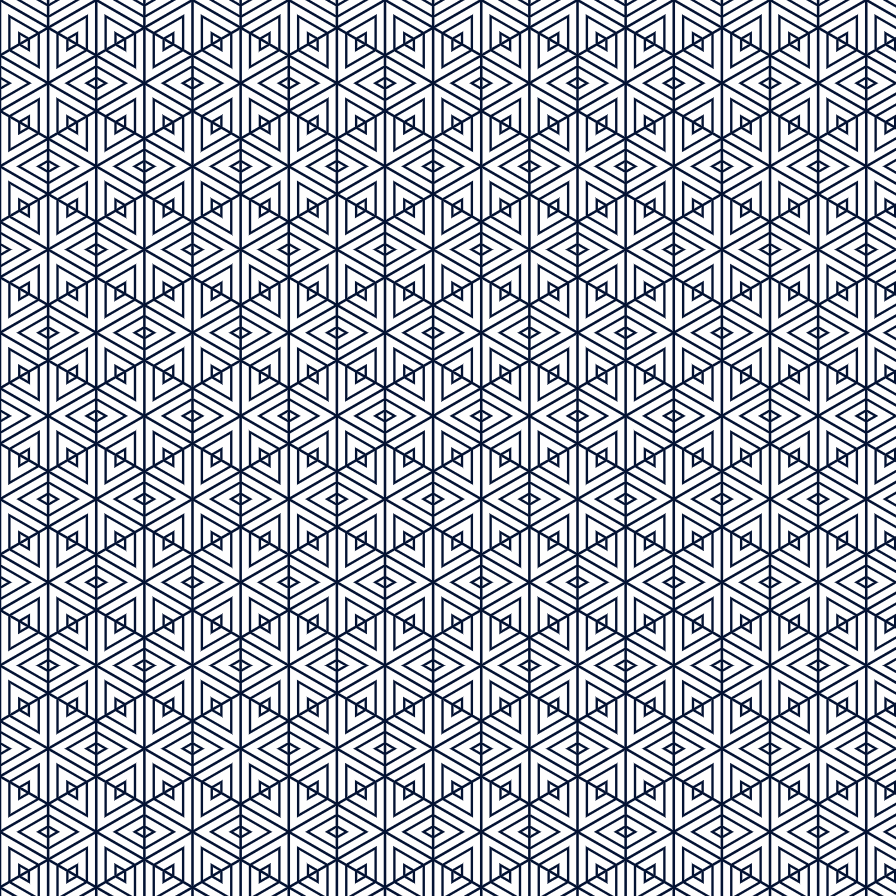
Reproduce this pattern procedurally as a WebGL 1 fragment shader.

```glsl
precision highp float;

// Navy line lattice of rhombi in three orientations that meet in six-pointed stars.
// Each rhombus holds two concentric outlines and its short diagonal. The nearest
// rhombus is found by testing one staggered grid, turned by 60 degrees at a time.

uniform vec2 u_resolution;

const float COLUMNS = 9.309;        // stars across the canvas
const float ROWS = 10.771;          // star rows down the canvas
const float GRID_WIDTH = 0.0265;    // line widths, in star spacings
const float RING_WIDTH = 0.0245;
const float OUTER_INSET = 0.0975;   // inset of each outline from the rhombus edge
const float INNER_INSET = 0.2;
const vec3 PAPER = vec3(0.995);
const vec3 INK = vec3(0.01, 0.07, 0.20);

const float ROW_HEIGHT = 0.8660254; // height of an equilateral triangle
const float IN_RADIUS = 0.25;       // rhombus centre to edge

// Position relative to the nearest horizontal rhombus, on staggered rows.
vec2 rhombusLocal(vec2 p) {
  float row = floor(p.y / ROW_HEIGHT + 0.5);
  float x = p.x - 0.5 * mod(row, 2.0);
  return vec2(fract(x) - 0.5, p.y - row * ROW_HEIGHT);
}

// Distance inward from the rhombus edges, negative outside.
float rhombusInset(vec2 q) {
  return IN_RADIUS - dot(abs(q), vec2(0.5, ROW_HEIGHT));
}

// Ink coverage of a line at the given distance from its middle.
float stroke(float dist, float width, float pixel) {
  return clamp((0.5 * width - dist) / pixel + 0.5, 0.0, 1.0);
}

void main() {
  vec2 uv = gl_FragCoord.xy / u_resolution;
  vec2 p = vec2(uv.x * COLUMNS, (1.0 - uv.y) * ROWS * ROW_HEIGHT);
  float pixel = COLUMNS / u_resolution.x;

  // Find the rhombus that contains this point.
  mat2 turn = mat2(0.5, ROW_HEIGHT, -ROW_HEIGHT, 0.5);
  float inset = -1.0;
  float diagonal = 1.0;
  for (int i = 0; i < 3; i++) {
    vec2 q = rhombusLocal(p);
    float candidate = rhombusInset(q);
    if (candidate > inset) {
      inset = candidate;
      diagonal = abs(q.x);
    }
    p = turn * p;
  }

  // Edges and short diagonals, then the two inner outlines.
  float gridDist = min(abs(inset), diagonal);
  float ringDist = min(abs(inset - OUTER_INSET), abs(inset - INNER_INSET));
  float ink = max(stroke(gridDist, GRID_WIDTH, pixel),
                  stroke(ringDist, RING_WIDTH, pixel));

  gl_FragColor = vec4(mix(PAPER, INK, ink), 1.0);
}
```
